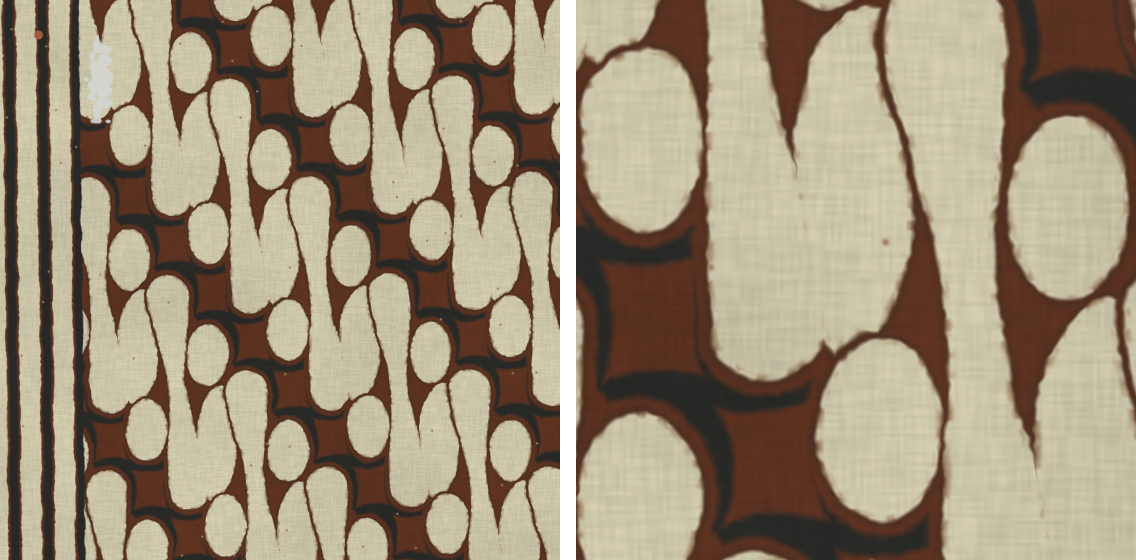
Left: the whole. Right: its middle third, enlarged.
This pattern is drawn by a WebGL 2 fragment shader. Its source:

```glsl
#version 300 es
precision highp float;
uniform vec2 u_resolution;
out vec4 fragColor;

const float CLOTH = 768.0;                // design units across the canvas, y downwards
const vec2 STEP_DIAGONAL = vec2(109.0, 132.5);
const vec2 STEP_ACROSS = vec2(303.5, -4.0);
const vec2 FIRST_KNOB = vec2(263.0, 86.0);

const vec3 CREAM = vec3(0.79, 0.765, 0.655);
const vec3 TAN = vec3(0.60, 0.49, 0.37);
const vec3 RUST = vec3(0.37, 0.195, 0.125);
const vec3 UMBER = vec3(0.27, 0.18, 0.13);
const vec3 INK = vec3(0.155, 0.16, 0.15);

float hash(vec2 p) {
  vec3 q = fract(p.xyx * 0.1031);
  q += dot(q, q.yzx + 33.33);
  return fract((q.x + q.y) * q.z);
}

float noise(vec2 p) {
  vec2 cell = floor(p), f = fract(p);
  f = f * f * (3.0 - 2.0 * f);
  return mix(mix(hash(cell), hash(cell + vec2(1, 0)), f.x),
             mix(hash(cell + vec2(0, 1)), hash(cell + vec2(1, 1)), f.x), f.y);
}

float fill(float d, float softness) { return 1.0 - smoothstep(-softness, softness, d); }

float ellipse(vec2 p, vec2 radius) {
  float k = length(p / radius);
  return k * (k - 1.0) / max(length(p / (radius * radius)), 0.0001);
}

// Capsule whose radius eases from one end to the other
float taper(vec2 p, vec2 a, vec2 b, float ra, float rb) {
  vec2 ab = b - a;
  float h = clamp(dot(p - a, ab) / dot(ab, ab), 0.0, 1.0);
  return length(p - a - h * ab) - mix(ra, rb, smoothstep(0.0, 1.0, h));
}

// Knob, curved body, lower oval and long club
float motif(vec2 p) {
  float knob = ellipse(p, vec2(28.5, 42.0));
  float oval = ellipse(p - vec2(24.0, 234.0), vec2(28.5, 42.0));
  float club = min(taper(p, vec2(53, 50), vec2(65, 172), 28.0, 12.0),
                   taper(p, vec2(65, 172), vec2(82, 317), 12.0, 27.0));
  float s = clamp((p.y - 120.0) / 79.0, -1.2, 1.2);
  float bend = 12.0 + 4.0 * (s - 2.4 * s * s * s);
  float body = ellipse(p - vec2(bend, 120.0), vec2(27.0, 79.0));
  body = max(body, 3.5 - min(club, min(knob, oval)));
  return min(min(knob, oval), min(club, body));
}

// Coordinates along the two repeat steps
vec2 toLattice(vec2 p) { return inverse(mat2(STEP_DIAGONAL, STEP_ACROSS)) * p; }

float motifField(vec2 p) {
  vec2 base = floor(toLattice(p - FIRST_KNOB));
  float d = 1000.0;
  for (int i = -2; i <= 1; i++) {
    for (int j = 0; j <= 1; j++) {
      vec2 id = base + vec2(i, j);
      vec2 jitter = 3.0 * (vec2(hash(id + 17.0), hash(id + 53.0)) - 0.5);
      vec2 knob = FIRST_KNOB + id.x * STEP_DIAGONAL + id.y * STEP_ACROSS;
      d = min(d, motif(p - knob - jitter));
    }
  }
  return d;
}

// Dark diagonal ladder with pinched rust squares between the rungs
float ladder(vec2 p, float motifDist) {
  vec2 q = toLattice(p - FIRST_KNOB - vec2(59.0, -20.0));
  q.x *= 2.0;
  q -= round(q);
  vec2 local = q.x * 0.5 * STEP_DIAGONAL + q.y * STEP_ACROSS;
  vec2 r = abs(local + vec2(-0.06, 0.06) * local.yx);
  float square = max(r.x - 18.5 - 0.006 * r.y * r.y, r.y - 23.5 - 0.008 * r.x * r.x);
  float band = abs(q.y) * 237.0 - 40.0;
  return max(max(7.0 - motifDist, band), -square);
}

vec3 batik(vec2 p, float soft) {
  float d = motifField(p);
  float speckle = noise(p * 0.22);
  vec3 ground = mix(RUST, UMBER, 0.45 * fill(d - 3.0, 2.0) + 0.25 * noise(p * 0.09));
  ground = mix(ground, INK, fill(ladder(p, d), soft + 1.2));
  vec3 wax = mix(CREAM, TAN, smoothstep(-4.0, 0.0, d) * smoothstep(0.35, 0.8, speckle));
  return mix(ground, wax, fill(d, soft));
}

// Three upright border stripes, each edged in rust
vec3 border(float x, float soft) {
  float stripe = abs(x - 12.0 - 46.0 * clamp(round((x - 12.0) / 46.0), 0.0, 2.0));
  vec3 color = mix(CREAM, RUST, fill(stripe - 9.0, soft));
  return mix(color, INK, fill(stripe - 6.0, soft + 0.6));
}

void main() {
  vec2 uv = gl_FragCoord.xy / u_resolution;
  vec2 cloth = vec2(uv.x, 1.0 - uv.y) * CLOTH;
  float soft = max(1.3, 0.75 * CLOTH / min(u_resolution.x, u_resolution.y));

  // Hand-drawn wobble
  vec2 p = cloth + 3.0 * (vec2(noise(cloth * 0.05), noise(cloth * 0.05 + 71.0)) - 0.5);
  p += 1.4 * (vec2(noise(cloth * 0.25), noise(cloth * 0.25 + 37.0)) - 0.5);
  float x = p.x - 9.0 * cloth.y / CLOTH;
  vec3 color = mix(batik(p, soft), border(x, soft), fill(x - 108.0, soft));

  // Weave and uneven dye
  float weave = noise(cloth * vec2(0.08, 0.6)) + noise(cloth * vec2(0.6, 0.08)) - 1.0;
  color *= 1.0 + 0.06 * weave + 0.06 * (noise(cloth * 0.012) - 0.5);

  // Sparse pale flecks
  vec2 cell = floor(cloth / 24.0);
  vec2 fleck = (cell + 0.2 + 0.6 * vec2(hash(cell + 5.0), hash(cell + 9.0))) * 24.0;
  color = mix(color, TAN, step(0.94, hash(cell)) * fill(length(cloth - fleck) - 1.4, soft));

  // Worn patch and a small rust stain
  float worn = length((cloth - vec2(139, 112)) / vec2(16, 48)) - 1.0 + 1.1 * (noise(cloth * 0.12) - 0.5);
  color = mix(color, vec3(0.83, 0.84, 0.82), 0.9 * fill(worn, 0.12));
  color = mix(color, vec3(0.62, 0.36, 0.24), fill(length(cloth - vec2(53, 48)) - 6.0, soft));
  fragColor = vec4(color, 1.0);
}
```
